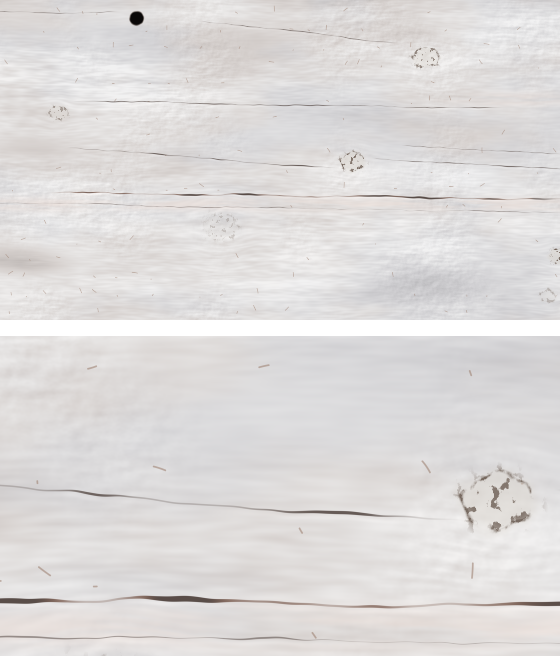
Top, the full canvas; bottom, a detail of the centre.
Give the GLSL for this texture, as a Shadertoy shader.

```glsl
// Whitewashed planks: stretched gradient noise gives worn paint and grain that
// bends around knots. Smudges, chips, cracks, knots and a bolt hole lie on top.

const vec3 WARM_TINT = vec3(.018, -.005, -.016);
const vec3 COOL_TINT = vec3(-.002, -.005, .006);
const vec3 PEACH = vec3(.90, .84, .81);
const vec3 CRACK_DARK = vec3(.32, .27, .25);
const vec3 CRACK_RUST = vec3(.48, .36, .31);
const vec3 KNOT_WOOD = vec3(.40, .34, .30);
const vec3 KNOT_PAINT = vec3(.86, .84, .81);
const vec3 CHIP_BROWN = vec3(.62, .51, .45);
const vec3 HOLE_BLACK = vec3(.04, .03, .03);
const float BASE_TONE = .877;
const float MAX_TONE = .945;
const float CHIP_CELL = .055;
const float CHIP_SHARE = .22;
const vec3 HOLE = vec3(.427, .943, .021); // centre, radius

// Centre, radius, bareness
const vec4 KNOTS[6] = vec4[6](
    vec4(1.331, .822, .040, .75), vec4(.183, .648, .027, .6),
    vec4(1.103, .495, .036, .95), vec4(1.742, .2, .027, 1.),
    vec4(.69, .292, .05, .28), vec4(1.712, .075, .024, .35));

// Start and end; the first is the open plank seam
const vec4 CRACKS[8] = vec4[8](
    vec4(.14, .398, 1.8, .376), vec4(.2, .544, 1.08, .47),
    vec4(1.16, .505, 1.8, .468), vec4(.22, .684, 1.64, .662),
    vec4(.62, .936, 1.25, .866), vec4(1.25, .545, 1.8, .518),
    vec4(-.1, .962, .4, .96), vec4(-.1, .368, 1.8, .336));

// Centre, half length, darkening (negative lightens)
const vec4 SMUDGES[10] = vec4[10](
    vec4(.08, .18, .14, .16), vec4(.1, .55, .12, .08),
    vec4(1.37, .11, .18, .1), vec4(1.29, .88, .12, .09),
    vec4(.66, .87, .26, .08), vec4(1.52, .56, .38, .05),
    vec4(.14, .92, .28, .07), vec4(.8, .58, .3, .05),
    vec4(.28, .78, .42, -.05), vec4(1.2, .25, .5, -.025));

vec2 hash2(vec2 p) {
    vec3 q = fract(p.xyx * vec3(.1031, .1030, .0973));
    q += dot(q, q.yzx + 33.33);
    return fract((q.xx + q.yz) * q.zy);
}

float slope(vec2 cell, vec2 offset) {
    float angle = 6.2832 * hash2(cell + 91.).x;
    return dot(vec2(cos(angle), sin(angle)), offset);
}

float noise(vec2 p) {
    vec2 i = floor(p), f = p - i, e = vec2(1, 0);
    vec2 u = f * f * f * (f * (f * 6. - 15.) + 10.);
    return mix(mix(slope(i, f), slope(i + e, f - e), u.x),
               mix(slope(i + e.yx, f - e.yx), slope(i + 1., f - 1.), u.x), u.y);
}

float fbm(vec2 p) {
    float sum = 0., gain = 1.;
    for (int i = 0; i < 4; i++) {
        sum += gain * noise(p);
        p = p * 2.03 + 17.3;
        gain *= .5;
    }
    return sum;
}

float inside(float d, float aa) { return 1. - smoothstep(-aa, aa, d); }

// Worn paint: clouds, streaks, grain, brush relief and smudges
vec3 paint(vec2 p, vec2 g) {
    float streak = fbm(g * vec2(4, 38) + 5.);
    float grain = noise(g * vec2(22, 135));
    float tone = BASE_TONE + .075 * fbm(g * vec2(1.6, 5.5) + 3.) + .045 * streak + .042 * grain;
    vec2 b = p * vec2(30, 42);
    float relief = fbm(b) - fbm(b + vec2(-.16, .2));
    tone += .06 * relief * smoothstep(-.2, .4, noise(p * 4. + 8.));
    for (int i = 0; i < 10; i++) {
        vec2 q = (g - SMUDGES[i].xy) / (SMUDGES[i].z * vec2(1, .27));
        tone -= SMUDGES[i].w * exp(-dot(q, q)) * (.8 + .9 * streak + .5 * grain);
    }
    tone = min(tone - .04 * smoothstep(.95, 1., p.y), MAX_TONE);
    float warmth = smoothstep(-.3, .3, fbm(p * vec2(1.8, 4) + 21.) + .25 - .2 * p.x);
    float thin = 1. - .7 * smoothstep(.8, .92, tone);
    vec3 col = tone + thin * mix(COOL_TINT, WARM_TINT, warmth);
    vec2 s = (p - vec2(1.6, .69)) / vec2(.2, .02);
    float seam = (p.y - .362) / .022;
    float stain = exp(-seam * seam) + exp(-dot(s, s));
    return mix(col, PEACH, .5 * stain * smoothstep(-.5, .3, streak));
}

void mainImage(out vec4 fragColor, in vec2 fragCoord) {
    vec2 p = fragCoord / iResolution.y;
    float aa = .7 / iResolution.y;

    // Grain pushed aside by knots
    vec2 g = p + vec2(0, .02 * noise(p * vec2(1.5, 3)));
    for (int i = 0; i < 6; i++) {
        vec2 q = (p - KNOTS[i].xy) / KNOTS[i].z;
        g.y -= .45 * KNOTS[i].z * q.y * exp(-.35 * dot(q, q));
    }
    vec3 col = paint(p, g);

    // Curved chips, at most one per cell
    vec2 cell = floor(p / CHIP_CELL), pick = hash2(cell + 7.), place = hash2(cell + 43.);
    vec2 c = p - (cell + .3 + .4 * place) * CHIP_CELL;
    float turn = 3. * (pick.y - .6);
    c *= mat2(cos(turn), sin(turn), -sin(turn), cos(turn));
    c.y += 18. * (place.x - .5) * c.x * c.x;
    float chip = length(vec2(max(abs(c.x) - .008 * place.y, 0.), c.y)) - .0009;
    col = mix(col, CHIP_BROWN, .6 * inside(chip, aa) * step(pick.x, CHIP_SHARE));

    // Wandering, broken cracks with a lit lower lip
    for (int i = 0; i < 8; i++) {
        vec4 k = CRACKS[i];
        float seed = float(i) * 7.31 + .4, t = (p.x - k.x) / (k.z - k.x);
        float width = mix(.0018, .0006, sqrt(float(i) / 7.));
        float d = p.y - mix(k.y, k.w, t) - .008 * noise(vec2(p.x * 5., seed)) - .003 * noise(vec2(p.x * 28., seed));
        float swell = noise(vec2(p.x * 11., seed + 3.));
        float strength = smoothstep(0., .07, t) * (1. - smoothstep(.88, 1., t));
        strength *= mix(.3, .95, smoothstep(-.3, .3, swell)) * min(1., .3 + width * 450.);
        col += .03 * strength * inside(abs(d + .005) - .002, .002);
        vec3 tint = i == 0 ? mix(CRACK_RUST, CRACK_DARK, smoothstep(.1, .4, swell)) : CRACK_DARK;
        col = mix(col, tint, strength * inside(abs(d) - width * (.6 + 1.8 * max(swell, 0.)), aa));
    }

    // Knots: painted disc, broken rim, flaked wood
    vec2 warp = .3 * vec2(noise(p * 45.), noise(p * 45. + 31.));
    float flake = fbm(p * vec2(75, 60));
    for (int i = 0; i < 6; i++) {
        vec4 k = KNOTS[i];
        float r = length(((p - k.xy) / k.z + warp) * vec2(.9, 1.15));
        col = mix(col, KNOT_PAINT, .5 * k.w * inside(r - 1., .25));
        float rim = inside(abs(r - .92) - .04, aa / k.z + .04) * smoothstep(-.25, .3, flake);
        float flecks = smoothstep(.2, .4, flake) * inside(r - 1., .35);
        col = mix(col, KNOT_WOOD, k.w * min(.9, .75 * rim + .8 * flecks));
    }

    // Bolt hole with a worn rim
    float hole = length(p - HOLE.xy) - HOLE.z + .002 * noise(p * 60.);
    col = mix(col, KNOT_WOOD, .55 * inside(hole - .002, .003));
    col = mix(col, HOLE_BLACK, inside(hole, aa + .001));
    fragColor = vec4(clamp(col, 0., 1.), 1.);
}
```
